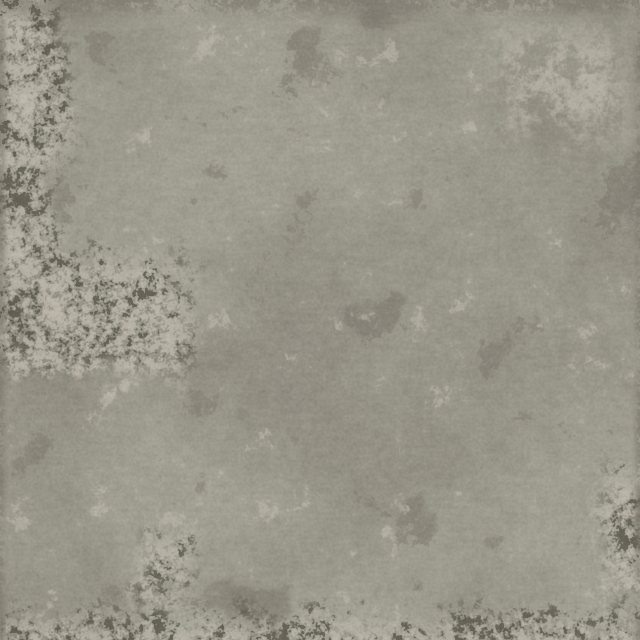
A Shadertoy shader for this texture:

```glsl
// Weathered grey-green cement: a cloudy two-tone base with brown stains and
// rough worn areas, where fine fractal grit breaks into pale and dark flecks.
// Everything is layered gradient noise, steered by a few soft rectangular zones.

const vec3 GREEN_GREY = vec3(0.625, 0.622, 0.567);
const vec3 WARM_GREY  = vec3(0.572, 0.557, 0.512);
const vec3 STAIN      = vec3(0.495, 0.475, 0.432);
const vec3 PALE       = vec3(0.735, 0.715, 0.660);
const vec3 DARK       = vec3(0.385, 0.375, 0.325);

const float CLOUD_SCALE = 2.3;
const float STAIN_SCALE = 8.0;
const float CLUMP_SCALE = 17.0;
const float GRIT_SCALE  = 62.0;
const float GRAIN       = 0.030;
const float WEAVE       = 0.016;

// Zones as left, bottom, right, top
const int WORN_COUNT = 5;
const vec4 WORN[WORN_COUNT] = vec4[](
    vec4(-0.10, 0.42, 0.10, 1.10),
    vec4(-0.10, 0.42, 0.29, 0.60),
    vec4( 0.95, 0.08, 1.10, 0.27),
    vec4(-0.10, -0.10, 1.10, 0.035),
    vec4( 0.23, 0.06, 0.29, 0.17));

const int STAIN_COUNT = 5;
const vec4 STAINED[STAIN_COUNT] = vec4[](
    vec4(0.53, 0.47, 0.78, 0.54),
    vec4(0.44, 0.79, 0.63, 0.98),
    vec4(0.94, 0.65, 1.10, 0.78),
    vec4(0.61, 0.17, 0.68, 0.25),
    vec4(0.32, 0.02, 0.46, 0.08));

const vec4 BLEACHED = vec4(0.79, 0.81, 0.96, 0.95);

vec2 randomGradient(ivec2 cell) {
    uint h = uint(cell.x) * 1597334677u ^ uint(cell.y) * 3812015801u;
    h = (h ^ (h >> 16)) * 2246822519u;
    h = (h ^ (h >> 13)) * 3266489917u;
    float angle = float((h ^ (h >> 16)) & 65535u) * 6.28318 / 65536.0;
    return vec2(cos(angle), sin(angle));
}

float gradientNoise(vec2 p) {
    ivec2 i = ivec2(floor(p));
    vec2 f = fract(p);
    vec2 u = f * f * f * (f * (f * 6.0 - 15.0) + 10.0);
    float a = dot(randomGradient(i), f);
    float b = dot(randomGradient(i + ivec2(1, 0)), f - vec2(1, 0));
    float c = dot(randomGradient(i + ivec2(0, 1)), f - vec2(0, 1));
    float d = dot(randomGradient(i + ivec2(1, 1)), f - vec2(1, 1));
    return mix(mix(a, b, u.x), mix(c, d, u.x), u.y);
}

float fbm(vec2 p, int octaves, float gain) {
    float sum = 0.0, amplitude = 1.0;
    for (int i = 0; i < octaves; i++) {
        sum += amplitude * gradientNoise(p);
        p = mat2(1.6, 1.2, -1.2, 1.6) * p + 17.3;
        amplitude *= gain;
    }
    return sum;
}

// 1 inside the rectangle, fading to 0 across its softened border
float zone(vec2 p, vec4 box, float softness) {
    vec2 outside = max(box.xy - p, p - box.zw);
    return 1.0 - smoothstep(-softness, softness, max(outside.x, outside.y));
}

void mainImage(out vec4 fragColor, in vec2 fragCoord) {
    vec2 uv = fragCoord / iResolution.xy;

    // Shared noise layers
    float cloud = fbm(uv * CLOUD_SCALE + 4.7, 5, 0.55);
    float blot  = fbm(uv * STAIN_SCALE + 31.0, 4, 0.55);
    float clump = fbm(uv * CLUMP_SCALE + 73.0, 3, 0.6);
    float grit  = fbm(uv * GRIT_SCALE + 11.0, 3, 0.8);
    vec2 warped = uv + 0.045 * vec2(blot, clump) + 0.012 * grit;

    // Zone masks
    float worn = 0.0, stained = 0.0;
    for (int i = 0; i < WORN_COUNT; i++) worn = max(worn, zone(warped, WORN[i], 0.03));
    for (int i = 0; i < STAIN_COUNT; i++) stained = max(stained, zone(warped, STAINED[i], 0.035));
    float bleached = zone(warped, BLEACHED, 0.05);

    // Cloudy base, warmer through a vertical band and the lower left
    float warmth = 0.42 + 0.9 * cloud + 0.35 * zone(uv, vec4(0.32, 0.42, 0.50, 0.90), 0.14)
                 + 0.3 * zone(uv, vec4(-0.2, 0.15, 0.13, 0.42), 0.10);
    vec3 color = mix(GREEN_GREY, WARM_GREY, smoothstep(0.1, 0.95, warmth));

    // Brown stains with frayed borders
    float stainField = blot + 0.35 * clump + 0.30 * grit + 0.50 * stained - 0.3 * bleached;
    color = mix(color, STAIN, 0.65 * smoothstep(0.46, 0.76, stainField));

    // Bleached film and sparse pale scuffs
    float scuff = smoothstep(0.52, 0.90, clump - 0.5 * blot + 0.4 * grit + 0.15 * stained);
    float film = bleached * smoothstep(-0.45, 0.35, clump + 0.6 * grit);
    color = mix(color, PALE, max(0.50 * scuff, 0.65 * film));

    // Pale and dark flecks of the worn areas
    float paleFlecks = smoothstep(-0.12, 0.32, grit + 0.7 * clump - 0.3 * blot);
    float darkFlecks = smoothstep(0.20, 0.58, -grit - 0.8 * clump + 0.4 * blot);
    color = mix(color, PALE, 0.72 * worn * paleFlecks);
    color = mix(color, DARK, 0.85 * worn * darkFlecks);

    // Grimy upper and side rims
    float rim = max(smoothstep(0.955, 1.0, uv.y), smoothstep(0.485, 0.5, abs(uv.x - 0.5)));
    color = mix(color, STAIN, 0.75 * rim * smoothstep(-0.35, 0.4, grit + blot + 0.15));

    // Fine grain and faint horizontal weave
    color += GRAIN * gradientNoise(uv * 210.0) + GRAIN * 0.8 * grit;
    color += WEAVE * gradientNoise(uv * vec2(22.0, 130.0)) + 0.02 * clump;
    fragColor = vec4(clamp(color, 0.0, 1.0), 1.0);
}
```
